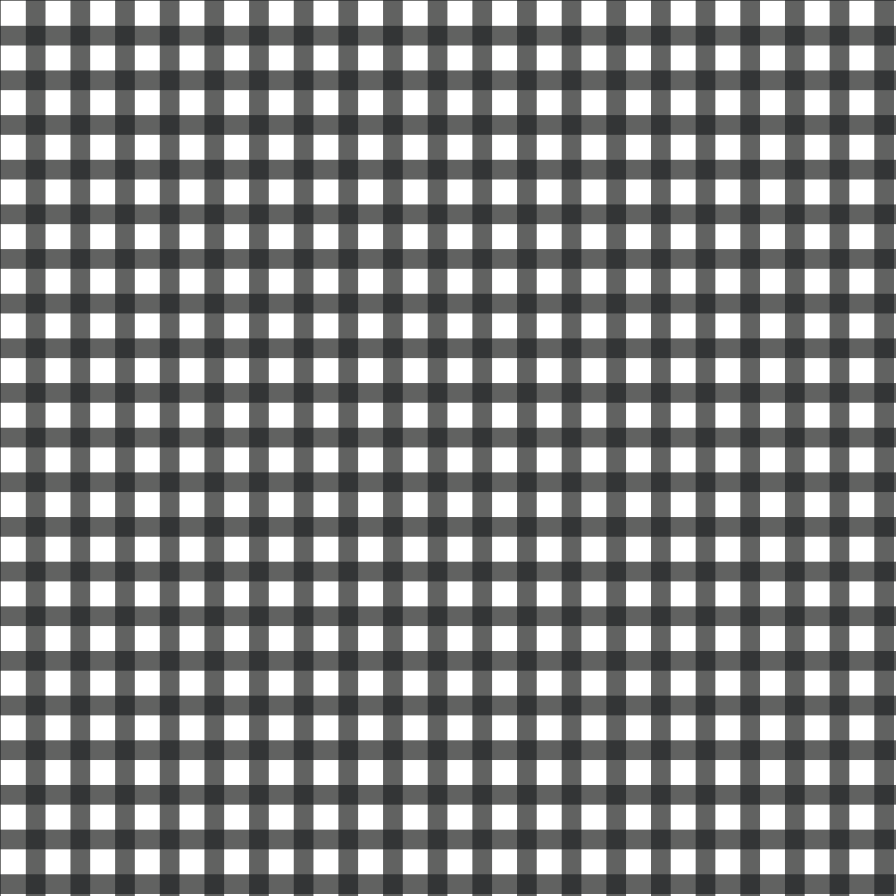
Write a three.js fragment shader that draws this pattern.

```glsl
varying vec2 vUv;

const float PITCH = 0.04984;
const float BAND_WIDTH = 0.0220;
const float FIRST_CENTRE = 0.0398;

const vec3 WHITE = vec3(1.0);
const vec3 GREY = vec3(0.382, 0.386, 0.382);
const vec3 CHARCOAL = vec3(0.200, 0.208, 0.212);

// Distance to the centre line of the nearest repeated band
float bandDistance(float position, float centre, float pitch) {
  return abs(fract((position - centre) / pitch + 0.5) - 0.5) * pitch;
}

// Smoothed coverage of a band on either axis
float bandCoverage(float position, float centre, float pitch, float width) {
  float edge = max(fwidth(position), 0.00001);
  float distance = bandDistance(position, centre, pitch);
  return clamp((0.5 * width - distance) / edge + 0.5, 0.0, 1.0);
}

// One band gives the single tone, two crossing bands the double tone
vec3 gingham(float warp, float weft, vec3 ground, vec3 single, vec3 crossed) {
  return mix(mix(ground, single, warp), mix(single, crossed, warp), weft);
}

void main() {
  // Both axes are measured from the upper left corner
  float warp = bandCoverage(vUv.x, FIRST_CENTRE, PITCH, BAND_WIDTH);
  float weft = bandCoverage(1.0 - vUv.y, FIRST_CENTRE, PITCH, BAND_WIDTH);

  gl_FragColor = vec4(gingham(warp, weft, WHITE, GREY, CHARCOAL), 1.0);
}
```
